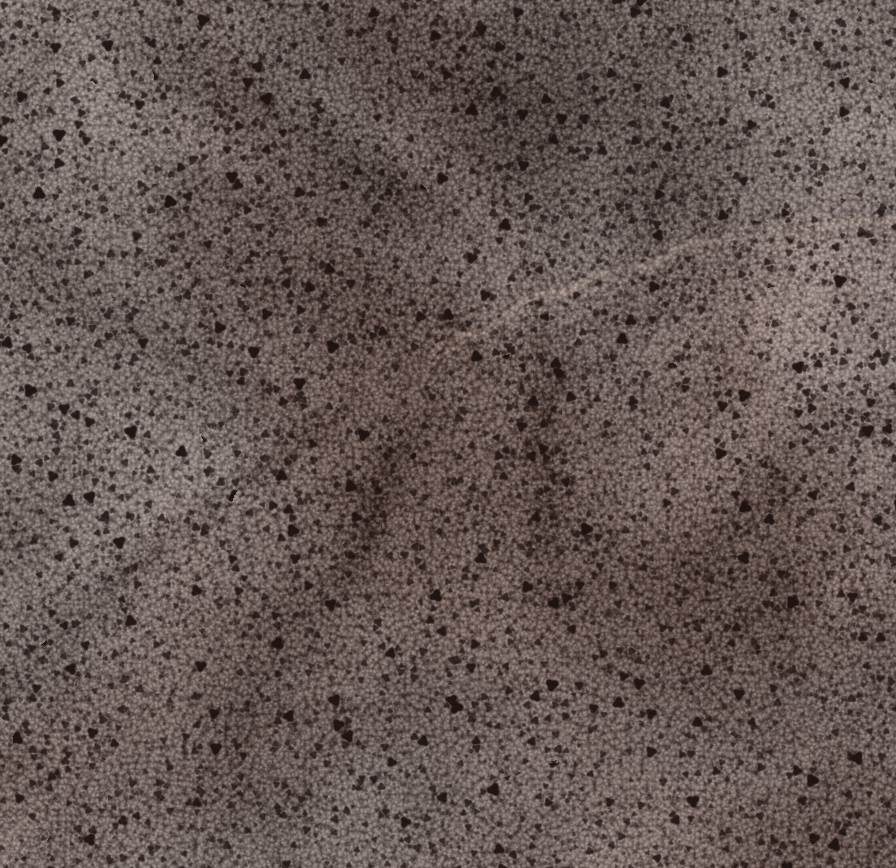
Write a WebGL 1 fragment shader that draws this texture.

```glsl
precision highp float;
// Weathered brown-grey granite: dark mineral specks, soft folds and one pale fracture vein.

uniform vec2 u_resolution;

const vec3 SPECK_COLOR = vec3(0.105, 0.062, 0.053);
const vec3 VEIN_COLOR = vec3(0.66, 0.58, 0.53);
const float STONE_TONE = 0.43;

vec2 hash2(vec2 cell) {
  vec3 a = fract(cell.xyx * vec3(0.1031, 0.1030, 0.0973));
  a += dot(a, a.yzx + 33.33);
  return fract((a.xx + a.yz) * a.zy);
}

// Layered, warped sines: cloudy value around zero
float sineClouds(vec2 p) {
  float sum = 0.0;
  float amplitude = 0.5;
  for (int i = 0; i < 5; i++) {
    p = mat2(0.8, 0.6, -0.6, 0.8) * p * 1.7 + vec2(1.3, 2.1);
    p += 0.6 * sin(p.yx * 1.1);
    sum += amplitude * sin(p.x) * sin(p.y);
    amplitude *= 0.62;
  }
  return sum;
}

// Clouds stretched along a unit direction
float streaks(vec2 p, vec2 direction) {
  vec2 across = vec2(-direction.y, direction.x);
  return sineClouds(vec2(dot(p, direction) * 2.2, dot(p, across) * 5.5));
}

// Distance to the nearest cell point
float cellular(vec2 p) {
  vec2 base = floor(p);
  float nearest = 2.0;
  for (int y = -1; y <= 1; y++) {
    for (int x = -1; x <= 1; x++) {
      vec2 cell = base + vec2(float(x), float(y));
      nearest = min(nearest, length(p - cell - hash2(cell)));
    }
  }
  return nearest;
}

// Scattered round-ish specks, one possible per cell; returns coverage
float specks(vec2 p, float density, vec2 radii, float softness) {
  vec2 base = floor(p);
  float cover = 0.0;
  for (int y = -1; y <= 1; y++) {
    for (int x = -1; x <= 1; x++) {
      vec2 cell = base + vec2(float(x), float(y));
      vec2 kind = hash2(cell + 71.0);
      vec2 offset = p - cell - hash2(cell);
      float angle = atan(offset.y, offset.x + 0.0001);
      float ragged = 1.0 + 0.2 * sin(angle * 3.0 + kind.x * 40.0);
      float radius = mix(radii.x, radii.y, kind.y * kind.y) * ragged;
      float disc = 1.0 - smoothstep(radius - softness, radius + softness, length(offset));
      cover = max(cover, disc * step(kind.x, density) * mix(0.75, 1.0, kind.y));
    }
  }
  return cover;
}

// Soft band around a segment
float fold(vec2 p, vec2 a, vec2 b, float width) {
  vec2 ab = b - a;
  float t = clamp(dot(p - a, ab) / dot(ab, ab), 0.0, 1.0);
  float d = length(p - a - ab * t) / width;
  return exp(-d * d);
}

float line(float distance, float width) {
  return 1.0 - smoothstep(width * 0.3, width, abs(distance));
}

float fractureHeight(float x) {
  float t = x - 0.497;
  return 0.59 + 0.587 * t - (t < 0.0 ? 0.35 : 0.55) * t * t;
}

void main() {
  vec2 p = gl_FragCoord.xy / u_resolution.y;
  float blotch = sineClouds(p * 3.1 + 4.0);
  float detail = sineClouds(p * 13.0 + 9.0);
  vec2 warped = p + 0.018 * vec2(detail, blotch);

  // Fracture line: folds lean differently on either side
  float gap = p.y - fractureHeight(p.x) + 0.009 * detail + 0.004 * sin(p.x * 70.0);
  float side = smoothstep(-0.1, 0.1, gap);
  float streak = mix(streaks(warped, vec2(0.5, 0.866)), streaks(warped, vec2(0.83, -0.558)), side);

  // Dark folds and the shadowed left arm of the fracture
  float shade = 0.8 * fold(warped, vec2(0.62, 0.61), vec2(0.638, 0.30), 0.022);
  shade += 0.8 * fold(warped, vec2(0.45, 0.47), vec2(0.40, 0.34), 0.02);
  shade += 0.7 * fold(warped, vec2(0.96, 0.53), vec2(0.81, 0.355), 0.04);
  shade += 0.7 * fold(warped, vec2(0.215, 0.92), vec2(0.457, 0.77), 0.035);
  float leftArm = 1.0 - smoothstep(0.42, 0.52, p.x);
  shade += leftArm * smoothstep(-0.4, 0.4, detail) * exp(-gap * gap / 0.0005);
  shade = min(shade, 1.2);

  // Stone ground with fine cellular grain
  float grain = 0.30 * (0.48 - cellular(p * 165.0)) + 0.16 * (0.48 - cellular(p * 270.0 + 30.0));
  float tone = STONE_TONE + 0.10 * streak + 0.08 * blotch + 0.03 * detail - 0.085 * shade + grain;
  float warmth = smoothstep(-0.5, 0.5, sineClouds(p * 2.3 + 17.0) - 0.3 * side);
  vec3 color = vec3(tone) - vec3(0.0, 0.06, 0.077) * mix(0.75, 1.2, warmth);

  // Braided pale vein, broken along its length
  float rightArm = smoothstep(0.47, 0.54, p.x);
  float fade = mix(1.0, 0.45, smoothstep(0.58, 0.9, p.x));
  float broken = smoothstep(-0.45, 0.35, sineClouds(p * 9.0 + 2.0));
  float vein = line(gap, 0.0065) + 0.5 * line(gap + 0.012 + 0.006 * sin(p.x * 31.0), 0.005);
  vein = min(vein, 1.0) * rightArm * fade * mix(0.35, 1.0, broken);

  // Mineral specks from fine to coarse, denser in the shade
  float crowd = 1.0 + 0.4 * shade - 0.35 * streak;
  float cover = 0.42 * specks(p * 160.0, 0.5 * crowd, vec2(0.2, 0.44), 0.2);
  cover = max(cover, 0.76 * specks(p * 92.0 + 13.0, 0.36 * crowd, vec2(0.18, 0.42), 0.13));
  cover = max(cover, 0.95 * specks(p * 52.0 + 37.0, 0.24 * crowd, vec2(0.16, 0.36), 0.09));
  color = mix(color, SPECK_COLOR, cover * (1.0 - 0.6 * vein));
  color = mix(color, VEIN_COLOR + grain, 0.75 * vein);

  gl_FragColor = vec4(clamp(color, 0.0, 1.0), 1.0);
}
```
